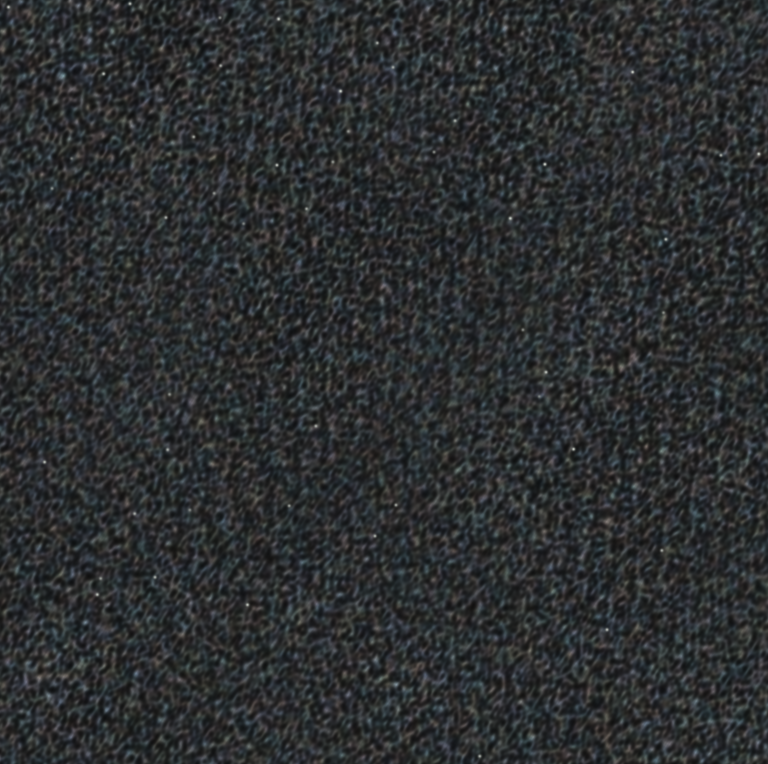
Give the GLSL for this texture, as a WebGL 1 fragment shader.

```glsl
precision highp float;

uniform vec2 u_resolution;

// Tone
const vec3 BASE_COLOR = vec3(0.165, 0.175, 0.180);
const vec3 WARM_COOL = vec3(0.115, 0.0, -0.115);
const vec3 GREEN_SHIFT = vec3(-0.05, 0.06, 0.0);
const float GRAIN_CONTRAST = 0.325;
const float PATCH_CONTRAST = 0.30;
const float PATCH_SHADE = 0.10;

// Grain: cells per canvas width, across and along the slanted grain
const vec2 GRAIN_CELLS = vec2(320.0, 225.0);
const float GRAIN_ANGLE = 1.02;
const float CORE_WIDTH = 0.68;
const float HALO_WIDTH = 1.15;
const float HALO_DEPTH = 0.22;

// Colour blotches and broad patches
const float TINT_CELLS = 80.0;
const float PATCH_CELLS = 7.0;

// Sparkles
const float SPARKLE_CELLS = 26.0;
const float SPARKLE_SHARE = 0.07;
const float SPARKLE_RADIUS = 0.0026;
const vec3 SPARKLE_COLOR = vec3(0.78, 0.80, 0.77);

float hash(vec2 p) {
  return fract(sin(dot(p, vec2(12.9898, 78.233))) * 43758.5453);
}

float valueNoise(vec2 p) {
  vec2 cell = floor(p);
  vec2 f = fract(p);
  f = f * f * (3.0 - 2.0 * f);
  float low = mix(hash(cell), hash(cell + vec2(1.0, 0.0)), f.x);
  float high = mix(hash(cell + vec2(0.0, 1.0)), hash(cell + 1.0), f.x);
  return mix(low, high, f.y);
}

float gaussian(float distanceSquared, float width) {
  return exp(-0.5 * distanceSquared / (width * width));
}

// Random lattice filtered by a core-minus-halo kernel, scaled to unit variance
float grainField(vec2 p) {
  vec2 center = floor(p + 0.5);
  float sum = 0.0;
  float power = 0.0;
  for (int j = -3; j <= 3; j++) {
    for (int i = -3; i <= 3; i++) {
      vec2 node = center + vec2(float(i), float(j));
      vec2 d = p - node;
      float r2 = dot(d, d);
      float weight = gaussian(r2, CORE_WIDTH) - HALO_DEPTH * gaussian(r2, HALO_WIDTH);
      sum += weight * (hash(node) - 0.5);
      power += weight * weight;
    }
  }
  return sum * sqrt(12.0 / power);
}

// Sparse bright specks, at most one per cell and kept clear of cell borders
float sparkle(vec2 p) {
  vec2 cell = floor(p * SPARKLE_CELLS);
  vec2 offset = vec2(hash(cell + 31.7), hash(cell + 57.3));
  vec2 center = (cell + 0.2 + 0.6 * offset) / SPARKLE_CELLS;
  float present = step(hash(cell + 83.1), SPARKLE_SHARE);
  float strength = mix(0.45, 1.0, hash(cell + 11.9));
  return present * strength * gaussian(dot(p - center, p - center), SPARKLE_RADIUS * 0.6);
}

void main() {
  vec2 p = gl_FragCoord.xy / u_resolution.x;

  // Slanted grain, stretched along its direction
  vec2 along = vec2(cos(GRAIN_ANGLE), sin(GRAIN_ANGLE));
  vec2 across = vec2(along.y, -along.x);
  float grain = grainField(vec2(dot(p, across), dot(p, along)) * GRAIN_CELLS);

  // Broad patches vary the contrast and the shade
  float patches = valueNoise(p * PATCH_CELLS + 4.3) - 0.5;
  float shades = valueNoise(p * PATCH_CELLS * 1.7 + 19.6) - 0.5;
  float contrast = GRAIN_CONTRAST * (1.0 + PATCH_CONTRAST * patches);
  float brightness = exp(grain * contrast) * (1.0 + PATCH_SHADE * shades);

  // Faint colour blotches
  float warmth = 2.0 * valueNoise(p * TINT_CELLS + 7.7) - 1.0;
  float greenness = 2.0 * valueNoise(p * TINT_CELLS + 143.2) - 1.0;
  vec3 tint = 1.0 + WARM_COOL * warmth + GREEN_SHIFT * greenness;

  vec3 color = BASE_COLOR * tint * brightness;
  color = mix(color, SPARKLE_COLOR, sparkle(p));
  gl_FragColor = vec4(clamp(color, 0.0, 1.0), 1.0);
}
```
